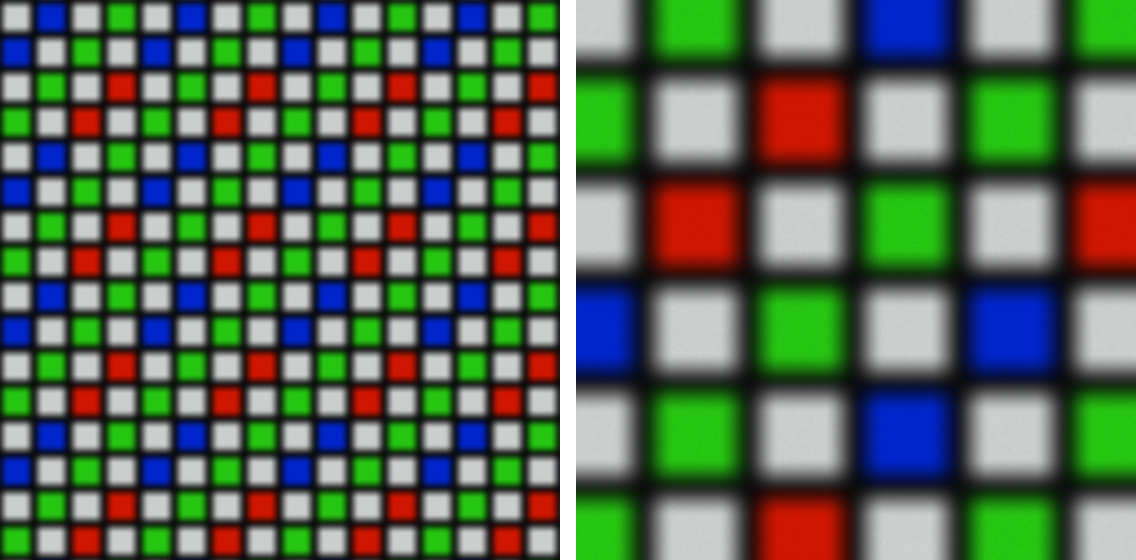
Left: the whole. Right: its middle third, enlarged.
A WebGL 2 fragment shader for this pattern:

```glsl
#version 300 es
precision highp float;
// Soft-focus colour filter mosaic: white cells alternate with blue, green and
// red ones in a 4 x 4 tile. Each cell is a blurred square of light, and the
// light of the 3 x 3 nearest cells is summed so that colours bleed into gaps.

uniform vec2 u_resolution;
out vec4 fragColor;

const vec2 CELLS = vec2(15.97, 16.04);   // cells across and down (four per tile)
const vec2 ORIGIN = vec2(0.033, 0.0);    // shift of the grid, in cells, from the top left
const float HALF_WIDTH = 0.39;           // half width of a lit square, in cells
const float BLUR = 0.18;                 // reach of the soft edge each way, in cells
const float GRAIN = 0.008;               // strength of the faint brightness grain
const float GRAIN_SCALE = 512.0;         // grain points across the canvas

const vec3 GAP = vec3(0.03, 0.03, 0.035);
const vec3 WHITE = vec3(0.80, 0.805, 0.805);
const vec3 BLUE = vec3(0.0, 0.145, 0.80);
const vec3 GREEN = vec3(0.15, 0.775, 0.07);
const vec3 RED = vec3(0.81, 0.085, 0.0);

float hash(vec2 p) {
    vec3 q = fract(p.xyx * 0.1031);
    q += dot(q, q.yzx + 33.33);
    return fract((q.x + q.y) * q.z);
}

// Colour of a cell; column and row count from the top left.
vec3 cellColor(vec2 cell) {
    if (mod(cell.x + cell.y, 2.0) < 0.5) return WHITE;
    vec2 block = floor(mod(cell, 4.0) / 2.0);
    float diagonal = block.x + block.y;
    return diagonal < 0.5 ? BLUE : diagonal < 1.5 ? GREEN : RED;
}

// Light of a blurred square at an offset from its centre.
float softSquare(vec2 offset) {
    vec2 light = 1.0 - smoothstep(HALF_WIDTH - BLUR, HALF_WIDTH + BLUR, abs(offset));
    return light.x * light.y;
}

void main() {
    vec2 uv = gl_FragCoord.xy / u_resolution;
    vec2 p = vec2(uv.x, 1.0 - uv.y) * CELLS + ORIGIN;
    vec2 home = floor(p);

    // Sum the light of the nearest cells.
    vec3 color = GAP;
    for (int y = -1; y <= 1; y++) {
        for (int x = -1; x <= 1; x++) {
            vec2 cell = home + vec2(x, y);
            color += (cellColor(cell) - GAP) * softSquare(p - cell - 0.5);
        }
    }

    // Faint grain.
    color *= 1.0 + GRAIN * (2.0 * hash(floor(uv * GRAIN_SCALE)) - 1.0);
    fragColor = vec4(clamp(color, 0.0, 1.0), 1.0);
}
```
